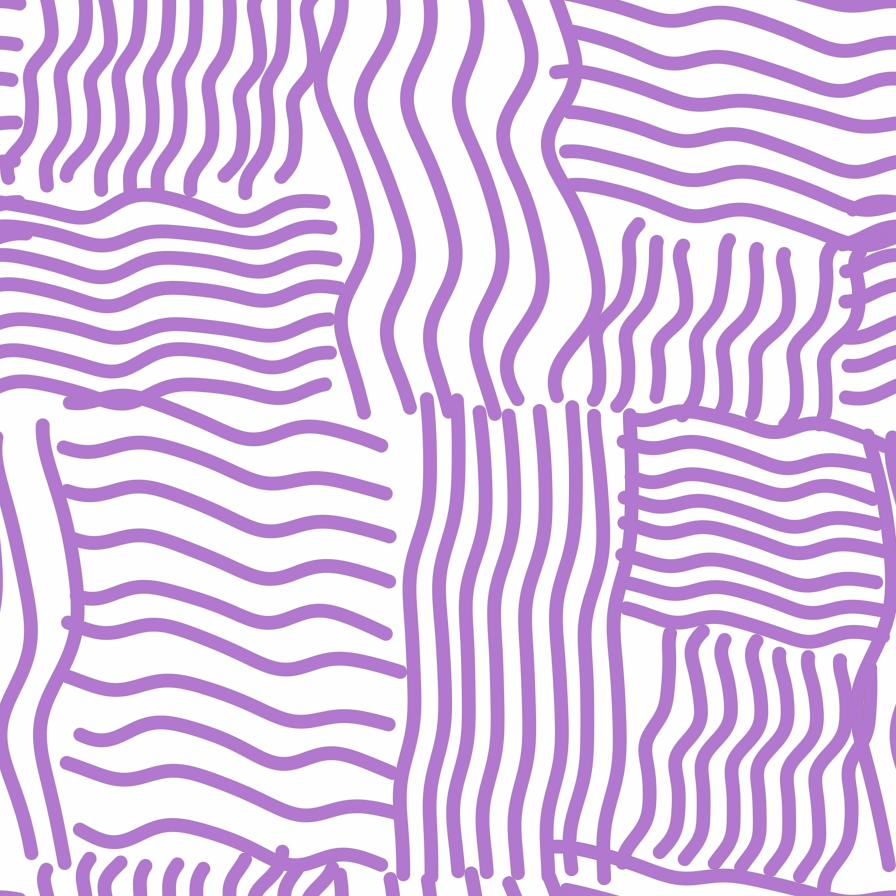
Write a Shadertoy shader that draws this pattern.

```glsl
// A patchwork of hand-drawn wavy purple strokes on white, seamless on all sides.
// Each block is a bundle of parallel curves from layered sines; the distance to
// a curve comes from a few Newton steps, which also give round stroke ends.

float hash(vec2 p) {
    return fract(sin(dot(p, vec2(127.1, 311.7))) * 4375.85);
}

// Uneven swing of one pen line, roughly within -1..1
float wobble(float phase, float seed) {
    return 0.85 * sin(phase + 0.4 * sin(phase + 0.5)) + 0.28 * sin(0.57 * phase + 6.0 * seed);
}

// Distance to a bundle of strokes. Sizes are (along, across) the strokes,
// lean holds the slope of the strokes and the slope of the block's ends.
float bundle(vec2 p, bool level, vec2 center, vec2 halfSize, vec2 lean,
             float count, float swing, float waveLength) {
    p -= center;
    p -= floor(p + 0.5);               // wrap around the canvas
    if (!level) p = p.yx;

    float gap = 2.0 * halfSize.y / count;
    float nearest = floor((p.y - lean.x * p.x) / gap + 0.5 * count);
    float seed = hash(center);
    float dist = 1.0;

    for (float i = -2.0; i <= 2.0; i++) {
        float k = clamp(nearest + i, 0.0, count - 1.0);
        float shift = hash(vec2(k, seed * 17.0));
        float vary = hash(vec2(k + 31.0, seed * 23.0));
        float offset = (k + 0.5 - 0.5 * count + 0.22 * (vary - 0.5)) * gap;
        float amp = swing * (0.75 + 0.45 * shift);
        float start = 6.28 * seed + 0.2 * k + 0.8 * shift;
        float freq = 6.2832 / waveLength;

        // Ragged ends of this stroke
        float lo = lean.y * offset - halfSize.x + 0.022 * (shift - 0.5);
        float hi = lean.y * offset + halfSize.x + 0.022 * (vary - 0.5);

        // Slide along the curve towards the closest point
        float t = clamp(p.x, lo, hi);
        vec2 toPixel = vec2(0.0);
        for (int n = 0; n < 4; n++) {
            float phase = freq * t + start;
            float w = wobble(phase, shift);
            float slope = lean.x + amp * freq * (wobble(phase + 0.02, shift) - w) / 0.02;
            toPixel = p - vec2(t, offset + lean.x * t + amp * w);
            dist = min(dist, length(toPixel));
            t = clamp(t + dot(toPixel, vec2(1.0, slope)) / (1.0 + slope * slope), lo, hi);
        }
    }
    return dist;
}

void mainImage(out vec4 fragColor, in vec2 fragCoord) {
    vec2 uv = fragCoord / iResolution.xy;
    float pixel = 1.0 / iResolution.y;
    float d = 1.0;

    // Blocks of upright strokes
    d = min(d, bundle(uv, false, vec2(0.192, 0.917), vec2(0.122, 0.166), vec2(0.20, 0.0), 10.0, 0.009, 0.105));
    d = min(d, bundle(uv, false, vec2(0.510, 0.785), vec2(0.238, 0.150), vec2(-0.07, 0.0), 6.0, 0.023, 0.260));
    d = min(d, bundle(uv, false, vec2(0.807, 0.635), vec2(0.092, 0.150), vec2(0.30, -0.12), 8.0, 0.011, 0.105));
    d = min(d, bundle(uv, false, vec2(0.576, 0.285), vec2(0.260, 0.135), vec2(0.06, 0.0), 8.0, 0.008, 0.240));
    d = min(d, bundle(uv, false, vec2(0.020, 0.277), vec2(0.240, 0.062), vec2(0.0, 0.0), 3.0, 0.021, 0.330));
    d = min(d, bundle(uv, false, vec2(0.842, 0.154), vec2(0.122, 0.134), vec2(0.20, -0.12), 8.0, 0.011, 0.125));

    // Blocks of level strokes
    d = min(d, bundle(uv, true, vec2(0.160, 0.668), vec2(0.211, 0.120), vec2(0.0, 0.0), 7.0, 0.013, 0.175));
    d = min(d, bundle(uv, true, vec2(0.825, 0.886), vec2(0.197, 0.153), vec2(-0.15, 0.0), 7.0, 0.010, 0.190));
    d = min(d, bundle(uv, true, vec2(0.840, 0.411), vec2(0.140, 0.129), vec2(-0.12, 0.0), 8.0, 0.009, 0.150));
    d = min(d, bundle(uv, true, vec2(0.258, 0.297), vec2(0.178, 0.262), vec2(-0.17, 0.0), 10.0, 0.014, 0.200));

    // Purple ink, slightly greyer at the rim, on white paper
    float radius = 0.0077;
    vec3 ink = mix(vec3(0.70, 0.47, 0.81), vec3(0.67, 0.47, 0.76), smoothstep(0.0050, 0.0068, d));
    float cover = 1.0 - smoothstep(radius - 0.8 * pixel, radius + 0.8 * pixel, d);
    fragColor = vec4(mix(vec3(0.995), ink, cover), 1.0);
}
```
